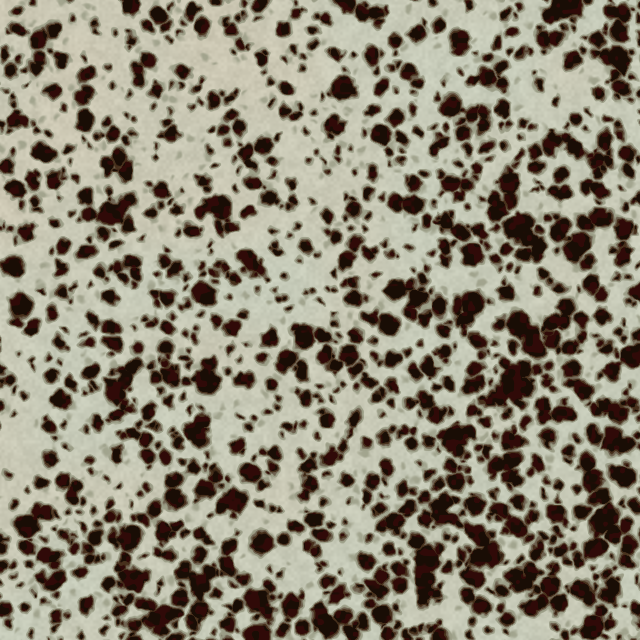
A Shadertoy shader for this texture:

```glsl
// Pale stone paper densely sprinkled with soft, irregular dark ink grains.

float hash(vec2 p) {
    vec3 q = fract(vec3(p.xyx) * 0.1031);
    q += dot(q, q.yzx + 33.33);
    return fract((q.x + q.y) * q.z);
}

vec2 hash2(vec2 p) {
    return vec2(hash(p), hash(p + 57.3));
}

float noise(vec2 p) {
    vec2 i = floor(p), f = fract(p);
    f = f * f * (3.0 - 2.0 * f);
    return mix(mix(hash(i), hash(i + vec2(1, 0)), f.x),
               mix(hash(i + vec2(0, 1)), hash(i + vec2(1, 1)), f.x), f.y);
}

vec2 noise2(vec2 p) {
    return vec2(noise(p), noise(p + 71.7)) - 0.5;
}

// Rounded union, so touching grains run together.
float merge(float a, float b) {
    float h = max(0.003 - abs(a - b), 0.0);
    return min(a, b) - h * h / 0.012;
}

// Grains crowd toward the lower right and thin out at the upper left.
float crowding(vec2 p) {
    return 1.0 + 0.6 * (p.x - 0.5) - 0.35 * (p.y - 0.5) + 0.7 * (noise(p * 7.0 + 3.0) - 0.5);
}

// Signed distance to one layer of randomly turned, slightly oval grains.
float grains(vec2 p, float cells, float chance, float minRadius, float maxRadius) {
    float dist = 1.0;
    vec2 home = floor(p * cells);
    for (int y = -1; y <= 1; y++)
    for (int x = -1; x <= 1; x++) {
        vec2 cell = home + vec2(x, y);
        vec2 id = cell + cells * 7.0;
        vec2 center = (cell + hash2(id)) / cells;
        float crowd = crowding(center);
        if (hash(id + 19.1) > chance * crowd) continue;
        float turn = 1.57 + 2.6 * (hash(id + 31.7) - 0.5);
        vec2 axis = vec2(cos(turn), sin(turn));
        vec2 q = p - center;
        q = vec2(dot(q, axis), dot(q, vec2(-axis.y, axis.x)));
        float stretch = mix(1.0, 1.25, hash(id + 43.9));
        float radius = mix(minRadius, maxRadius, hash(id + 83.2)) * mix(0.8, 1.05, clamp(crowd, 0.0, 1.4));
        dist = merge(dist, length(q * vec2(1.0 / stretch, stretch)) - radius);
    }
    return dist;
}

void mainImage(out vec4 fragColor, in vec2 fragCoord) {
    vec2 uv = fragCoord / iResolution.xy;

    // Ragged outlines
    vec2 p = uv + 0.007 * noise2(uv * 75.0) + 0.004 * noise2(uv * 150.0);

    // Clumps, ordinary grains and dust
    float dist = grains(p, 17.0, 0.29, 0.011, 0.019);
    dist = merge(dist, grains(p, 31.0, 0.54, 0.0065, 0.0125));
    dist = merge(dist, grains(p, 62.0, 0.25, 0.0025, 0.0055));

    // Paper: faint warm clouds, fine tooth and grey flecks
    float warmth = smoothstep(0.2, 1.0, noise(uv * 9.0) * 0.5 + 0.5 * (1.0 - uv.x) * uv.y + 0.1);
    vec3 paper = mix(vec3(0.775, 0.795, 0.725), vec3(0.80, 0.78, 0.70), warmth);
    paper += 0.05 * (noise(uv * 210.0) - 0.5) + 0.04 * (noise(uv * 70.0 + 9.0) - 0.5);
    float fleck = smoothstep(0.004, -0.003, grains(p + 3.0, 48.0, 0.20, 0.002, 0.005));
    paper = mix(paper, vec3(0.61, 0.62, 0.53), 0.85 * fleck);

    // Ink: black cores with small reddish patches
    float redness = smoothstep(0.5, 0.62, noise(uv * 110.0 + 21.0));
    vec3 core = mix(vec3(0.10, 0.05, 0.02), vec3(0.19, 0.04, 0.03), redness);

    // Soft bleed from paper through grey and brown into the core
    vec3 color = mix(paper, vec3(0.61, 0.62, 0.53), smoothstep(0.0050, 0.0027, dist));
    color = mix(color, vec3(0.43, 0.38, 0.31), smoothstep(0.0022, 0.0006, dist));
    color = mix(color, vec3(0.28, 0.19, 0.11), smoothstep(0.0003, -0.0008, dist));
    color = mix(color, core, smoothstep(-0.0013, -0.0026, dist));

    fragColor = vec4(color, 1.0);
}
```
